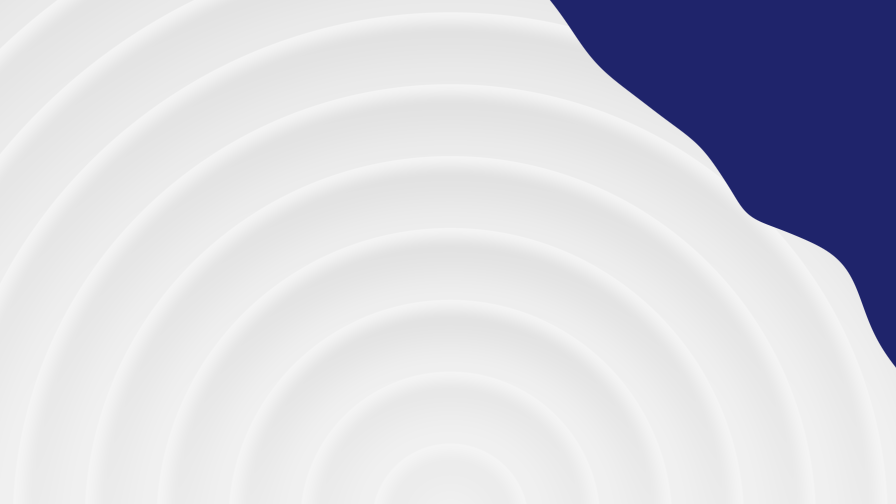
Write a WebGL 1 fragment shader that draws this background.

```glsl
precision highp float;

uniform vec2 u_resolution;

// Lengths are fractions of the canvas height.
const vec2 RING_CENTER = vec2(0.8935, -0.035);
const float FIRST_RADIUS = 0.1565;
const float RING_SPACING = 0.1426;

const float RIM_TONE = 0.957;
const float VALLEY_TONE = 0.924;
const float VALLEY_DEPTH = 0.038;
const float CREST_LOW = 0.943;
const float CREST_HIGH = 0.918;
const float RIM_WIDTH = 0.30;

const vec3 NAVY = vec3(0.122, 0.141, 0.420);
const vec2 WAVE_START = vec2(1.095, 1.0);
const vec2 WAVE_DIR = vec2(0.681, -0.732);

float bump(float x, float center, float width) {
    float d = (x - center) / width;
    return exp(-d * d);
}

// Grey tone of the embossed concentric steps
float ringTone(vec2 p, float pixel) {
    vec2 offset = p - RING_CENTER;
    float radius = length(offset);
    float upward = max(offset.y / max(radius, 0.001), 0.0);

    // Depth inside a step: 0 at its rim, 1 at the next rim
    float inward = (FIRST_RADIUS - radius) / RING_SPACING;
    float depth = inward > 0.0 ? min(inward, 1.0) : fract(inward);

    float crest = mix(CREST_LOW, CREST_HIGH, smoothstep(0.0, 1.0, p.y));
    float valley = VALLEY_TONE
        - VALLEY_DEPTH * upward * smoothstep(0.10, 0.45, radius);
    float face = mix(valley, crest, smoothstep(0.25, 1.0, depth));
    float tone = mix(RIM_TONE, face, smoothstep(0.0, RIM_WIDTH, depth));

    // Smooth the step at the rim
    float edge = smoothstep(0.0, 1.5 * pixel / RING_SPACING, depth);
    return mix(crest, tone, edge);
}

// Signed height above the wavy diagonal, positive in the navy corner
float waveDistance(vec2 p) {
    vec2 offset = p - WAVE_START;
    float along = dot(offset, WAVE_DIR);
    float across = dot(offset, vec2(-WAVE_DIR.y, WAVE_DIR.x));
    float wave = -0.0208 * bump(along, 0.153, 0.111)
               + 0.0164 * bump(along, 0.417, 0.088)
               - 0.0116 * bump(along, 0.579, 0.051)
               + 0.0648 * bump(along, 0.771, 0.130);
    return across - wave;
}

void main() {
    float pixel = 1.0 / u_resolution.y;
    vec2 p = gl_FragCoord.xy * pixel;

    vec3 color = vec3(ringTone(p, pixel));
    float corner = smoothstep(-0.75 * pixel, 0.75 * pixel, waveDistance(p));
    gl_FragColor = vec4(mix(color, NAVY, corner), 1.0);
}
```
